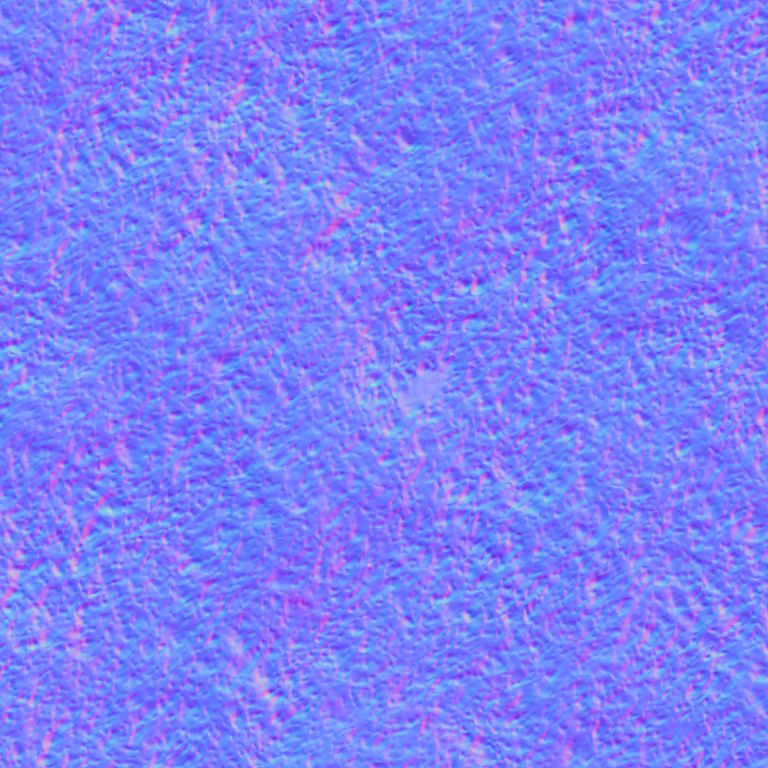
Give the GLSL for this texture map, as a Shadertoy shader.

```glsl
// Tangent-space normal map of rough, chipped rock with a slanted grain.
// Cellular bump layers supply slopes analytically; sparse streaks and one
// smooth scar are added, then the summed slope becomes a unit normal.

const int   LAYERS       = 6;
const float SLOPES[LAYERS] = float[](0.032, 0.034, 0.045, 0.09, 0.19, 0.21);
const int   FIRST_FINE   = 2;      // layers from here on are chipped
const float BASE_FREQ    = 5.0;    // cells across the canvas, coarsest layer
const float FREQ_STEP    = 2.0;
const float GRAIN_ANGLE  = 0.92;   // radians, rising to the right
const float GRAIN_STRETCH = 1.3;
const float CREASE       = 0.32;   // share of sharp folds in the fine layers
const float CHIP_WARP    = 0.07;   // how far each layer bends the next
const vec2  TILT         = vec2(-0.12, -0.012);
const vec2  SKEW         = vec2(0.5, 1.4);   // gain of left and right slopes
const vec2  CREST_LIFT   = vec2(0.3, 0.22);  // pulls steep faces to one corner

const float STREAK_FREQ  = 6.5;
const vec2  RIDGE_SLOPE  = vec2(0.32, 0.04);
const vec2  GULLY_SLOPE  = vec2(0.17, -0.14);

const vec2  SCAR_CENTRE  = vec2(0.555, 0.497);
const vec2  SCAR_RADII   = vec2(0.036, 0.016);
const float SCAR_ANGLE   = 0.68;
const vec2  SCAR_SLOPE   = vec2(0.18, 0.20);

vec3 hash3(vec2 cell) {
    vec3 h = fract(cell.xyx * vec3(0.1031, 0.1030, 0.0973));
    h += dot(h, h.yxz + 33.33);
    return fract((h.xxy + h.yzz) * h.zyx);
}

vec2 direction(float angle) {
    return vec2(cos(angle), sin(angle));
}

// Coordinates along and across a direction
vec2 toFrame(vec2 p, vec2 along) {
    return vec2(dot(p, along), dot(p, vec2(along.y, -along.x)));
}

// Raised or sunken smooth bumps, one per cell: x = height, yz = gradient
vec3 bumps(vec2 p) {
    vec2 cell = floor(p);
    vec3 sum = vec3(0.0);
    for (int j = -1; j <= 1; j++)
    for (int i = -1; i <= 1; i++) {
        vec2 id = cell + vec2(i, j);
        vec3 rnd = hash3(id);
        vec2 d = p - id - rnd.xy;
        float w = max(0.0, 1.0 - dot(d, d));
        float height = rnd.z - 0.5 + 0.5 * sign(rnd.z - 0.5);
        sum += height * w * w * vec3(w, -6.0 * d);
    }
    return sum;
}

// Layered slopes, stretched along the grain
vec2 rockSlope(vec2 p) {
    vec2 slope = vec2(0.0);
    vec2 bend = vec2(0.0);
    float freq = BASE_FREQ;
    float rough = 1.0;
    for (int k = 0; k < LAYERS; k++) {
        vec2 along = direction(GRAIN_ANGLE + 0.22 * sin(2.4 * float(k)));
        vec2 across = vec2(along.y, -along.x);
        vec2 q = toFrame(p, along) * vec2(1.0 / GRAIN_STRETCH, 1.0);
        vec3 b = bumps(q * freq + bend + 17.3 * float(k + 1));
        if (k == 1) rough = clamp(1.0 + 0.25 * b.x, 0.85, 1.15);
        if (k >= FIRST_FINE) {
            bend = CHIP_WARP * b.yz;
            float fold = b.x / sqrt(b.x * b.x + 0.015);
            b.yz *= mix(1.0, fold, CREASE) * rough;
        }
        slope += SLOPES[k] * (along * b.y / GRAIN_STRETCH + across * b.z);
        freq *= FREQ_STEP;
    }
    return slope;
}

// Sparse ragged streaks: steep narrow ridges and wider falling gullies
vec2 streakSlope(vec2 p) {
    vec2 q = p * STREAK_FREQ;
    q += 0.035 * sin(q.yx * vec2(9.0, 7.0) + 2.0 * sin(q * 4.3));
    vec2 cell = floor(q);
    vec2 slope = vec2(0.0);
    for (int j = -1; j <= 1; j++)
    for (int i = -1; i <= 1; i++) {
        vec2 id = cell + vec2(i, j);
        vec3 place = hash3(id + 51.0);
        vec3 form = hash3(id + 93.0);
        bool ridge = form.x < 0.6;
        float angle = (ridge ? 1.25 : -0.85) + 0.5 * (form.y - 0.5);
        vec2 size = ridge ? vec2(0.36, 0.03) : vec2(0.45, 0.08);
        vec2 d = toFrame(q - id - place.xy, direction(angle)) / size;
        float strength = smoothstep(0.25, 0.9, place.z);
        slope += strength * exp(-dot(d, d)) * (ridge ? RIDGE_SLOPE : GULLY_SLOPE);
    }
    float breaks = clamp(0.75 + 0.8 * bumps(p * 42.0 + 7.0).x, 0.1, 1.5);
    return slope * breaks;
}

void mainImage(out vec4 fragColor, in vec2 fragCoord) {
    vec2 p = fragCoord / min(iResolution.x, iResolution.y);
    vec2 warped = p + 0.003 * sin(p.yx * vec2(31.0, 37.0) + 2.0 * sin(p * 19.0));

    vec2 slope = rockSlope(warped);
    slope.x *= mix(SKEW.x, SKEW.y, smoothstep(-0.15, 0.25, slope.x));
    slope += CREST_LIFT * max(slope.yx, 0.0);
    slope += TILT + streakSlope(p);

    // Smooth scar with a ragged soft rim
    vec2 d = toFrame(warped - SCAR_CENTRE, direction(SCAR_ANGLE)) / SCAR_RADII;
    float scar = 1.0 - smoothstep(0.75, 1.2, length(d + 0.4 * slope));
    slope = mix(slope, SCAR_SLOPE + 0.25 * slope, 0.9 * scar);

    vec3 normal = normalize(vec3(slope, 1.0));
    fragColor = vec4(0.5 + 0.5 * normal, 1.0);
}
```
